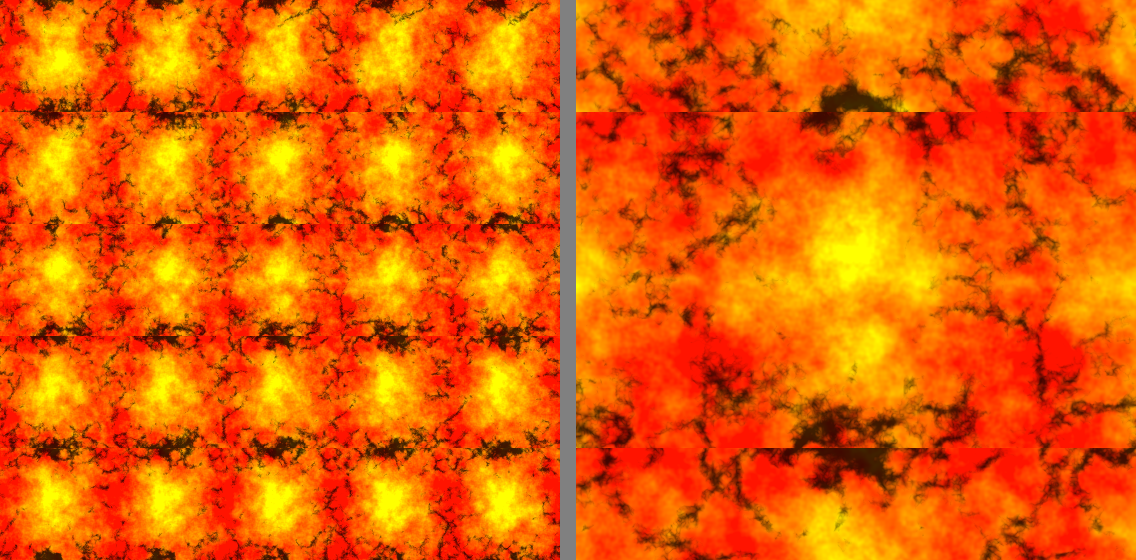
Left, the full canvas; right, a detail of the centre.
A WebGL 1 fragment shader for this texture:

```glsl
precision highp float;
uniform vec2 u_resolution;

#define TILES 5.0
#define HEAT_PERIOD 4.0
#define SOOT_PERIOD 5.0
#define OCTAVES 5
#define DRIFT 0.025
#define HEAT_FLOOR 0.19
#define HEAT_COLUMN 0.19
#define HEAT_CORE 0.56
#define HEAT_NOISE 0.5
#define SOOT_POOL 0.22
#define SOOT_CLEAR 0.28
#define SOOT_DEPTH 0.75

const float TAU = 6.2831853;

// Random gradient at a lattice point, wrapping in x
vec3 gradient(vec3 cell, float period) {
  cell.x = floor(mod(cell.x + 0.5, period));
  vec3 h = vec3(dot(cell, vec3(127.1, 311.7, 74.7)),
                dot(cell, vec3(269.5, 183.3, 246.1)),
                dot(cell, vec3(113.5, 271.9, 124.6)));
  return 2.0 * fract(sin(h) * 43758.5453) - 1.0;
}

float corner(vec3 cell, vec3 f, vec3 o, float period) {
  return dot(gradient(cell + o, period), f - o);
}

float gradientNoise(vec3 p, float period) {
  vec3 c = floor(p);
  vec3 f = p - c;
  vec3 w = f * f * f * (f * (f * 6.0 - 15.0) + 10.0);
  vec2 e = vec2(0.0, 1.0);
  vec4 near = vec4(corner(c, f, e.xxx, period), corner(c, f, e.yxx, period),
                   corner(c, f, e.xyx, period), corner(c, f, e.yyx, period));
  vec4 far = vec4(corner(c, f, e.xxy, period), corner(c, f, e.yxy, period),
                  corner(c, f, e.xyy, period), corner(c, f, e.yyy, period));
  vec4 slab = mix(near, far, w.z);
  vec2 row = mix(slab.xz, slab.yw, w.x);
  return mix(row.x, row.y, w.y);
}

// x: signed cloud sum, y: turbulence with vein-like valleys
vec2 clouds(vec3 p, float period, float gain) {
  vec2 sum = vec2(0.0);
  float amplitude = 1.0;
  for (int i = 0; i < OCTAVES; i++) {
    float n = gradientNoise(p * period + vec3(0.0, 0.37, 17.3) * float(i), period);
    sum += amplitude * vec2(n, abs(n));
    amplitude *= gain;
    period *= 2.0;
  }
  return sum;
}

void main() {
  vec2 grid = gl_FragCoord.xy / u_resolution * TILES;
  vec2 tile = fract(grid);
  float row = TILES - 1.0 - floor(grid.y);

  // The noise evolves along each row and carries on into the next
  float phase = DRIFT * (row * TILES + grid.x);
  vec3 p = vec3(tile, phase);

  // Warm column with a hot core in every tile
  vec2 bump = 0.5 - 0.5 * cos(TAU * tile);
  float core = bump.x * bump.y;
  float heat = HEAT_FLOOR + HEAT_COLUMN * bump.x + HEAT_CORE * core;
  heat += HEAT_NOISE * clouds(p, HEAT_PERIOD, 0.7).x;

  // Thin glints between the tiles of the middle row
  vec2 side = vec2(0.5 - abs(tile.x - 0.5), tile.y - 0.5) / vec2(0.08, 0.025);
  float middleRow = 1.0 - step(0.5, abs(row - floor(TILES * 0.5)));
  heat += 0.3 * middleRow * exp(-dot(side, side));

  // Soot veins, pooling at the top and bottom of each tile and burnt off the core
  float edge = 0.5 - abs(tile.y - 0.5);
  float pool = bump.x * bump.x * exp(-edge * edge / 0.012);
  float turbulence = clouds(p + vec3(0.0, 7.0, 5.0), SOOT_PERIOD, 0.6).y;
  turbulence += SOOT_CLEAR * core - SOOT_POOL * pool;
  float soot = 1.0 - smoothstep(0.02, 0.31, turbulence);

  vec3 fire = vec3(1.0, clamp(heat, 0.08, 1.0), 0.0);
  gl_FragColor = vec4(fire * (1.0 - SOOT_DEPTH * soot), 1.0);
}
```
